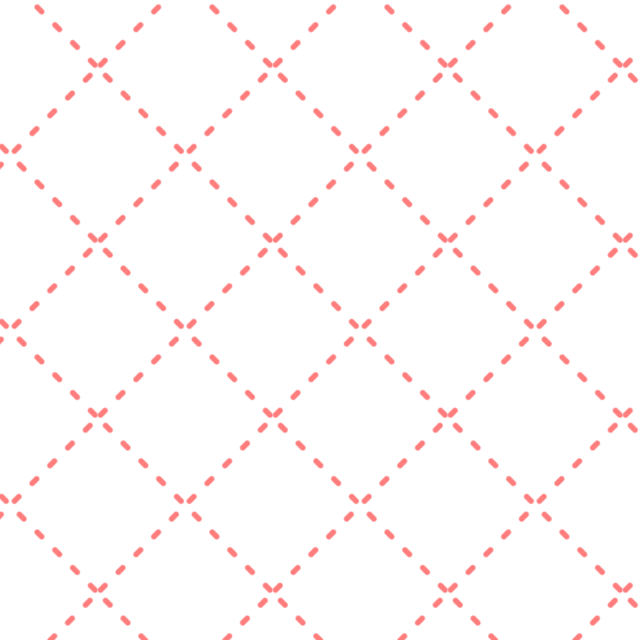
Reproduce this pattern procedurally as a three.js fragment shader.

```glsl
// A lattice of dashed diagonals in soft red on white, crossing into diamonds.
// Each tile diagonal carries ten round-ended dashes, set closer together at
// the tile corners; the opposite diagonal is its mirror image.
varying vec2 vUv;

// Distance to the dashes along the lines x - y = integer, in tile units.
float dashedDiagonal(vec2 p) {
  float line = floor(p.x - p.y + 0.5);
  float across = (p.x - p.y - line) / sqrt(2.0);

  // Position along the line, starting midway between the two closest dashes.
  float along = fract(0.5 * (p.x + p.y + line) - 0.0143);
  float spacing = 0.9142 / 9.0;
  float dash = clamp(floor((along - 0.0429) / spacing + 0.5), 0.0, 9.0);
  float offset = (along - 0.0429 - dash * spacing) * sqrt(2.0);

  // Capsule: a short core with rounded ends.
  return length(vec2(max(abs(offset) - 0.0179, 0.0), across)) - 0.0157;
}

void main() {
  // Tile units, with the origin on a crossing and y running down.
  vec2 p = (vUv - vec2(0.4262, 0.6207)) * vec2(1.0, -1.0) / 0.27344;

  float d = min(dashedDiagonal(p), dashedDiagonal(vec2(-p.x, p.y)));
  float ink = 1.0 - smoothstep(-0.0065, 0.0065, d);

  gl_FragColor = vec4(mix(vec3(1.0), vec3(1.0, 0.49, 0.49), ink), 1.0);
}
```
